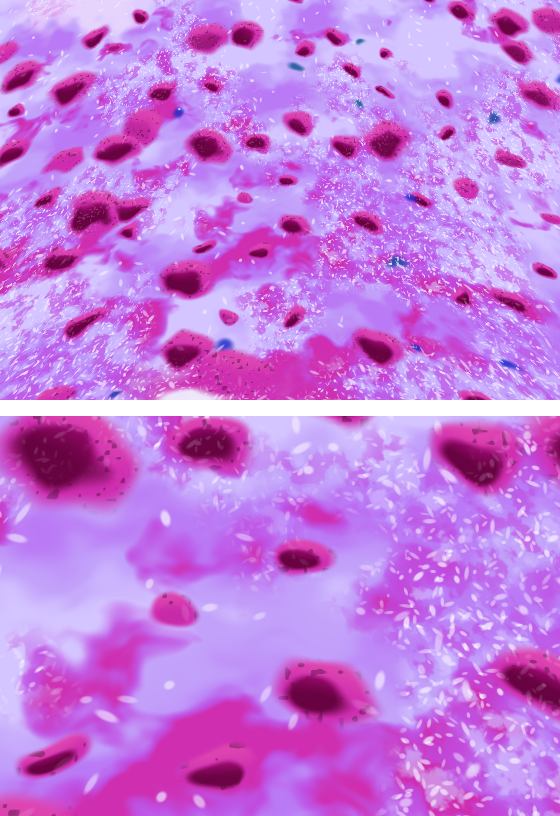
Top: the whole. Bottom: its middle third, enlarged.
Reproduce this texture procedurally as a WebGL 2 fragment shader.

```glsl
#version 300 es
precision highp float;
uniform vec2 u_resolution;
out vec4 fragColor;

const vec3 LILAC = vec3(0.76, 0.63, 0.98);
const vec3 VIOLET = vec3(0.73, 0.48, 0.96);
const vec3 PALE = vec3(0.83, 0.77, 1.0);
const vec3 ORCHID = vec3(0.75, 0.29, 0.88);
const vec3 MAGENTA = vec3(0.81, 0.18, 0.69);
const vec3 PIT = vec3(0.40, 0.01, 0.25);

float hash(vec2 p) {
  return fract(sin(dot(p, vec2(127.1, 311.7))) * 43758.545);
}

vec2 hash2(vec2 p) {
  return vec2(hash(p), hash(p + 19.3));
}

float noise(vec2 p) {
  vec2 i = floor(p), f = fract(p);
  f = f * f * (3.0 - 2.0 * f);
  float low = mix(hash(i), hash(i + vec2(1, 0)), f.x);
  float high = mix(hash(i + vec2(0, 1)), hash(i + vec2(1, 1)), f.x);
  return mix(low, high, f.y);
}

float fbm(vec2 p) {
  float sum = 0.0, gain = 0.53;
  for (int i = 0; i < 4; i++) {
    sum += gain * noise(p);
    p = mat2(1.6, 1.2, -1.2, 1.6) * p + 5.7;
    gain *= 0.5;
  }
  return sum;
}

mat2 rotation(float a) {
  return mat2(cos(a), sin(a), -sin(a), cos(a));
}

// Closest scattered ellipse: xy offset in radii, z random id, w distance
vec4 scatter(vec2 p, float cell, float keep, vec2 sizes, float seed) {
  vec4 nearest = vec4(9.0);
  vec2 home = floor(p / cell);
  for (int j = -1; j <= 1; j++) {
    for (int i = -1; i <= 1; i++) {
      vec2 id = home + vec2(i, j);
      vec2 center = (id + 0.15 + 0.7 * hash2(id + seed)) * cell;
      float pick = hash(id + seed + 3.7);
      float size = mix(sizes.x, sizes.y, pow(hash(id + seed + 8.1), 1.6));
      float tilt = 1.1 * (hash(id + seed + 5.2) - 0.5);
      vec2 o = rotation(tilt) * (p - center) / (size * vec2(1.2, 0.85));
      float d = length(o);
      if (pick < keep && d < nearest.w) nearest = vec4(o, pick / keep, d);
    }
  }
  return nearest;
}

// Short bright slivers in random directions
float flecks(vec2 p, float cell, float keep, float seed) {
  float best = 0.0;
  vec2 g = p / cell, home = floor(g);
  for (int j = -1; j <= 1; j++) {
    for (int i = -1; i <= 1; i++) {
      vec2 id = home + vec2(i, j), h = hash2(id + seed);
      vec2 o = rotation(6.283 * hash(id + seed + 4.4)) * (g - id - h);
      float d = length(o / vec2(0.2 + 0.35 * h.x, 0.13 + 0.08 * h.y));
      float lit = (0.55 + 0.45 * h.y) * step(hash(id + seed + 9.6), keep);
      best = max(best, lit * (1.0 - smoothstep(0.5, 1.15, d)));
    }
  }
  return best;
}

float glow(vec2 p, vec2 center, vec2 radii) {
  return 1.0 - smoothstep(0.55, 1.1, length((p - center) / radii));
}

// Receding, gently arched ground plane
vec2 ground(vec2 p) {
  return vec2(p.x * mix(0.95, 1.9, p.y), p.y * (1.0 + 0.45 * p.y) + 0.25 * p.x * p.x);
}

// Soft lilac mass with pink staining
vec3 tissue(vec2 q, float y) {
  float tone = fbm(q * vec2(4.0, 6.5) + 2.3) + 0.1 * (y - 0.5);
  vec3 col = mix(VIOLET, LILAC, smoothstep(0.34, 0.5, tone));
  col = mix(col, PALE, smoothstep(0.5, 0.66, tone));
  float stain = fbm(q * vec2(8.0, 11.0) + 17.0) + 0.14 * (0.45 - y);
  col = mix(col, ORCHID, 0.85 * smoothstep(0.54, 0.66, stain));
  return mix(col, MAGENTA, smoothstep(0.63, 0.74, stain));
}

// Fleshy rim around a dark pit that sits low and to the left
vec3 hollow(vec3 col, vec4 cavity, float grain, float soft) {
  float rim = 1.0 - smoothstep(0.9 - soft, 1.08 + soft, cavity.w);
  vec3 flesh = mix(MAGENTA, vec3(0.87, 0.27, 0.69), smoothstep(-0.2, 0.9, cavity.y));
  flesh *= 1.0 - 0.3 * smoothstep(0.74, 0.86, grain);
  float d = length((cavity.xy + vec2(0.1, 0.2)) / vec2(0.72, 0.62));
  float depth = 1.0 - smoothstep(0.65, 1.1, d);
  vec3 inside = mix(PIT, vec3(0.62, 0.04, 0.45), smoothstep(-0.3, 0.5, cavity.y));
  flesh = mix(flesh, inside, depth * smoothstep(0.05, 0.3, cavity.z));
  return mix(col, flesh, rim);
}

void main() {
  vec2 p = (gl_FragCoord.xy - vec2(0.5 * u_resolution.x, 0.0)) / u_resolution.y;
  vec2 q = ground(p);
  vec2 wobble = vec2(noise(q * 19.0), noise(q * 19.0 + 41.0)) - 0.5;
  vec2 warped = q + 0.035 * wobble;
  vec3 col = tissue(warped, p.y);

  // Crumbly crystalline patches, denser in front
  float crust = smoothstep(0.42, 0.6, fbm(q * 4.5 + 31.0) + 0.28 * (0.42 - p.y));
  float grit = fbm(q * 42.0);
  col = mix(col, ORCHID, 0.6 * crust * smoothstep(0.5, 0.64, grit));
  col = mix(col, PALE, 0.6 * crust * smoothstep(0.46, 0.3, grit));

  // Front pool and its wet sheen
  vec2 bent = p + 0.08 * wobble;
  col = mix(col, MAGENTA, 0.9 * glow(bent, vec2(-0.13, 0.02), vec2(0.27, 0.11)));
  col = mix(col, vec3(0.93, 0.9, 0.98), glow(bent, vec2(-0.2, 0.01), vec2(0.12, 0.06)));
  col = mix(col, vec3(0.95, 0.87, 0.99), 0.6 * glow(bent, vec2(-0.5, 1.0), vec2(0.2, 0.09)));

  // Hollows and blue specks
  vec4 cavity = scatter(warped, 0.195, 0.8, vec2(0.026, 0.083), 1.3);
  col = hollow(col, cavity, noise(q * 130.0), 0.08 + 0.08 * p.y);
  vec4 speck = scatter(warped, 0.27, 0.3, vec2(0.012, 0.028), 23.9);
  vec3 blue = mix(vec3(0.1, 0.16, 0.78), vec3(0.03, 0.36, 0.5), speck.z * speck.z);
  col = mix(col, blue, 0.8 * (1.0 - smoothstep(0.3, 1.3, speck.w)));

  // Glints
  float exposed = mix(0.25, 1.0, smoothstep(0.8, 1.1, cavity.w));
  float shine = flecks(q, 0.019, 0.65, 2.6) + 0.8 * flecks(q, 0.013, 0.5, 14.2);
  float stray = flecks(q, 0.032, 0.16, 7.8);
  col = mix(col, vec3(0.95, 0.91, 1.0), clamp(exposed * max(0.85 * crust * shine, 0.8 * stray), 0.0, 0.95));
  fragColor = vec4(clamp(col, 0.0, 1.0), 1.0);
}
```
